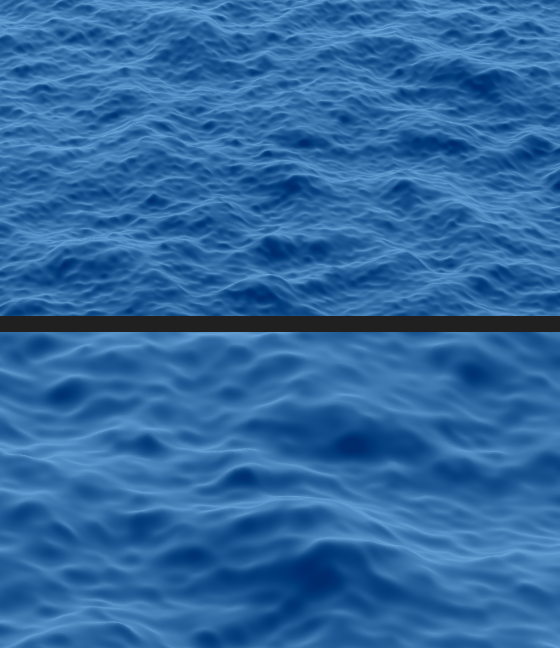
Top, the full canvas; bottom, a detail of the centre.
Reproduce this texture procedurally as a WebGL 2 fragment shader.

```glsl
#version 300 es
precision highp float;
// Open sea seen obliquely from above: wind waves on a blue swell.
// Octaves of gradient noise form a height field; each pixel marches to the
// nearest visible water, whose slope toward the viewer sets its tone.

#define OCTAVES 5
#define SWELL_FREQ 5.0      // cells per canvas height in the largest octave
#define LACUNARITY 1.9
#define STEEPNESS 0.30      // typical slope of the largest octave
#define STEEP_DECAY 0.90
#define STRETCH 0.42        // horizontal over vertical frequency
#define SHEAR 0.20          // tilt of the crossing wave trains
#define RECESSION 0.45      // how much waves shrink toward the top
#define SLOPE_MEAN 0.28
#define SLOPE_SPREAD 0.49
#define CONTRAST 0.115

uniform vec2 u_resolution;
out vec4 fragColor;

vec2 hashGradient(ivec2 cell) {
    uint h = uint(cell.x) * 0x9E37u + uint(cell.y) * 0x85EBCA6Bu;
    h = (h ^ (h >> 15)) * 0x2C1B3C6Du;
    h = (h ^ (h >> 12)) * 0x297A2D39u;
    h ^= h >> 15;
    return vec2(h & 0xFFFFu, h >> 16) / 32767.5 - 1.0;
}

float gradientNoise(vec2 p) {
    vec2 base = floor(p), f = p - base;
    ivec2 c = ivec2(base);
    vec2 w = f * f * f * (f * (f * 6.0 - 15.0) + 10.0);
    float a = dot(hashGradient(c), f);
    float b = dot(hashGradient(c + ivec2(1, 0)), f - vec2(1, 0));
    float d = dot(hashGradient(c + ivec2(0, 1)), f - vec2(0, 1));
    float e = dot(hashGradient(c + ivec2(1, 1)), f - vec2(1, 1));
    return mix(mix(a, b, w.x), mix(d, e, w.x), w.y);
}

// Height of the water at ground point p, in canvas heights
float waveHeight(vec2 p) {
    float recede = 1.0 + RECESSION * p.y;
    vec2 sea = vec2(p.x * recede, p.y * (1.0 + 0.5 * RECESSION * p.y));
    float height = 0.0, freq = SWELL_FREQ, steep = STEEPNESS, tilt = SHEAR;
    for (int i = 0; i < OCTAVES; i++) {
        vec2 q = vec2(sea.x * STRETCH, sea.y + tilt * sea.x) * freq;
        float n = gradientNoise(q + 17.3 * float(i + 1));
        height += steep / (0.62 * freq) * (n + n * n);   // peaked crests
        freq *= LACUNARITY;
        steep *= STEEP_DECAY;
        tilt *= -0.85;
    }
    return height / recede;
}

// Walk away from the viewer until the raised water covers the view line
vec2 visibleWater(vec2 view) {
    float z = view.y - 0.09;
    for (int i = 0; i < 32; i++) {
        float gap = view.y - z - waveHeight(vec2(view.x, z));
        if (gap < 0.0006) {
            z += 0.5 * gap;
            break;
        }
        z += max(0.45 * gap, 0.0012);
    }
    return vec2(view.x, z);
}

vec3 seaColor(vec2 view) {
    vec2 p = visibleWater(view);
    vec2 stepZ = vec2(0.0, 0.0025);
    float slope = (waveHeight(p + stepZ) - waveHeight(p - stepZ)) / (2.0 * stepZ.y);

    // Faces turned to the viewer show deep water, far sides reflect the sky
    float tone = (SLOPE_MEAN - slope) / SLOPE_SPREAD;
    tone += 1.1 * gradientNoise(p * vec2(1.5, 3.2) + 5.7);
    tone += 0.4 * (view.y - 0.5);
    tone = tone < 0.0 ? tone / (1.0 - 0.12 * tone) : tone / (1.0 + 0.06 * tone);
    tone = clamp(tone, -2.0, 2.6);
    return vec3(0.172, 0.402, 0.632) + CONTRAST * tone * vec3(1.0, 1.0, 0.9);
}

void main() {
    // Two diagonal samples smooth the crest edges
    vec3 color = vec3(0.0);
    for (int i = 0; i < 2; i++) {
        vec2 offset = vec2(0.25, 0.25) * (float(i) * 2.0 - 1.0);
        vec2 view = (gl_FragCoord.xy + offset - vec2(0.5 * u_resolution.x, 0.0)) / u_resolution.y;
        color += 0.5 * seaColor(view);
    }
    fragColor = vec4(color, 1.0);
}
```
